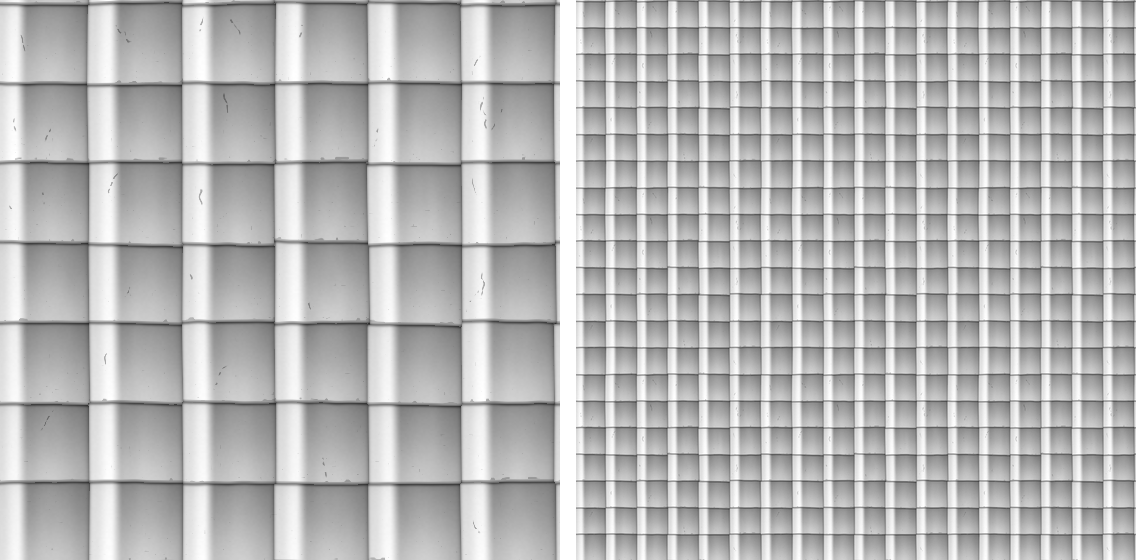
Left, the tile; right, the same tile 3 across and 3 down.
Give the GLSL for this texture map, as a three.js fragment shader.

```glsl
// Grey clay roof tiles: a bright roll and a shaded pan on each, in slightly uneven overlapping rows.
#define GRID vec2(6.0, 7.0)       // tiles across and up
#define ORIGIN vec2(0.055, 0.05)  // shift of the joints, in tiles
#define LIP_HEIGHT 0.042
#define LIP_JITTER 0.045
#define LIP_TILT 0.05
#define SIDE_JITTER 0.025
#define ROLL_START 0.23           // the roll falls off between these
#define ROLL_END 0.36
#define PAN_LOW 0.815
#define PAN_HIGH 0.61
#define SCRATCH_SHARE 0.2
#define SCRATCH_DEPTH 0.3

varying vec2 vUv;

vec2 wrapCell(vec2 cell, vec2 period) {
  return floor(mod(cell + 0.5, period));
}

float hash(vec2 cell, float seed) {
  vec3 p = fract(vec3(cell.xyx + seed * vec3(1.7, 3.1, 1.7)) * vec3(0.1031, 0.1030, 0.0973));
  p += dot(p, p.yzx + 33.33);
  return fract((p.x + p.y) * p.z);
}

float tileHash(vec2 tile, float seed) {
  return hash(wrapCell(tile, GRID), seed);
}

// Value noise that wraps after a whole number of lattice cells
float noise(vec2 p, vec2 period) {
  vec2 i = floor(p), f = fract(p);
  f = f * f * (3.0 - 2.0 * f);
  float a = hash(wrapCell(i, period), 9.0);
  float b = hash(wrapCell(i + vec2(1, 0), period), 9.0);
  float c = hash(wrapCell(i + vec2(0, 1), period), 9.0);
  float d = hash(wrapCell(i + vec2(1, 1), period), 9.0);
  return mix(mix(a, b, f.x), mix(c, d, f.x), f.y);
}

// Height of the lower lip of a tile
float lipAt(vec2 tile, float x) {
  float u = x - tile.x;
  float tilt = (tileHash(tile, 2.0) - 0.5) * (u - 0.5) * LIP_TILT;
  float bow = (tileHash(tile, 3.0) - 0.3) * u * (1.0 - u) * 0.06;
  float rough = (noise(vec2(x * 6.0, tile.y * 3.0), GRID * vec2(6, 3)) - 0.5) * 0.012;
  return tile.y + (tileHash(tile, 1.0) - 0.5) * LIP_JITTER + tilt + bow + rough;
}

// Position of the left side of a tile
float sideAt(vec2 tile, float y) {
  float lean = (tileHash(tile, 5.0) - 0.5) * (y - tile.y - 0.5);
  return tile.x + (tileHash(tile, 4.0) - 0.5 + lean) * SIDE_JITTER;
}

float findRow(float column, vec2 p) {
  float joint = floor(p.y + 0.5);
  return joint - 1.0 + step(lipAt(vec2(column, joint), p.x), p.y);
}

float findColumn(float row, vec2 p) {
  float joint = floor(p.x + 0.5);
  return joint - 1.0 + step(sideAt(vec2(joint, row), p.y), p.x);
}

// Short broken hairlines on a few tiles
float scratches(vec2 tile, vec2 q, vec2 p) {
  float wobble = (noise(p * 12.0, GRID * 12.0) - 0.5) * 0.05;
  float broken = smoothstep(0.4, 0.6, noise(p * 24.0, GRID * 24.0));
  float mask = 0.0;
  for (int k = 0; k < 3; k++) {
    float s = 20.0 + 5.0 * float(k);
    vec2 d = q - vec2(0.08 + 0.5 * tileHash(tile, s), 0.15 + 0.7 * tileHash(tile, s + 1.0));
    float angle = 1.1 + 1.1 * tileHash(tile, s + 2.0);
    vec2 dir = vec2(cos(angle), sin(angle));
    float across = abs(dot(d, vec2(-dir.y, dir.x)) + wobble);
    float reach = 0.06 + 0.12 * tileHash(tile, s + 3.0);
    float stroke = 1.0 - smoothstep(0.003, 0.013, across);
    stroke *= 1.0 - smoothstep(reach * 0.7, reach, abs(dot(d, dir)));
    mask = max(mask, stroke * step(1.0 - SCRATCH_SHARE, tileHash(tile, s + 4.0)));
  }
  return mask * broken;
}

void main() {
  vec2 p = vUv * GRID + ORIGIN;

  // Tile lookup, refined once for the uneven joints
  vec2 tile = floor(p);
  tile.y = findRow(tile.x, p);
  tile.x = findColumn(tile.y, p);
  tile.y = findRow(tile.x, p);
  float left = sideAt(tile, p.y), right = sideAt(tile + vec2(1, 0), p.y);
  float above = p.y - lipAt(tile, p.x), below = lipAt(tile + vec2(0, 1), p.x) - p.y;
  float u = (p.x - left) / (right - left), v = above / (above + below);

  // Roll and pan
  float pan = smoothstep(ROLL_START, ROLL_END, u);
  float rollTone = mix(0.90, 0.85, v) + 0.09 * smoothstep(0.07, 0.21, u);
  float panTone = mix(PAN_LOW, PAN_HIGH, smoothstep(-0.1, 1.0, v));
  panTone -= 0.05 * (1.0 - smoothstep(0.34, 0.58, u)) + 0.09 * smoothstep(0.62, 1.0, u);
  float tone = mix(rollTone, panTone, pan);
  tone += (tileHash(tile, 6.0) - 0.5) * 0.03;
  tone += (noise(p * vec2(10, 2), GRID * vec2(10, 2)) - 0.5) * 0.02 * pan;

  // Grain, specks and scratches
  tone += (noise(p * 40.0, GRID * 40.0) - 0.5) * 0.012;
  tone -= 0.12 * smoothstep(0.93, 1.0, noise(p * 30.0 + 0.5, GRID * 30.0)) * (1.0 - v);
  tone *= 1.0 - SCRATCH_DEPTH * scratches(tile, vec2(u, v), p);

  // Shadow cast by the row above
  float contact = exp(-below * below / 0.0005);
  tone *= 1.0 - mix(0.36, 0.40, pan) * contact - mix(0.05, 0.15, pan) * exp(-max(below, 0.0) / 0.08);

  // Lip with chipped upper edge
  float chip = 0.03 * smoothstep(0.72, 0.95, noise(p * vec2(18, 12), GRID * vec2(18, 12)));
  float lip = 1.0 - smoothstep(LIP_HEIGHT - 0.018, LIP_HEIGHT, above - chip);
  float lipTone = mix(0.71, 0.60, pan) * mix(0.68, 1.0, smoothstep(0.0, 0.026, above));
  tone = mix(tone, lipTone, lip);

  // Side joint
  tone *= 1.0 - 0.46 * exp(-max(u, 0.0) / 0.012);
  tone *= 1.0 - 0.28 * exp(-max(1.0 - u, 0.0) / 0.022);

  gl_FragColor = vec4(vec3(clamp(tone, 0.0, 1.0)), 1.0);
}
```
